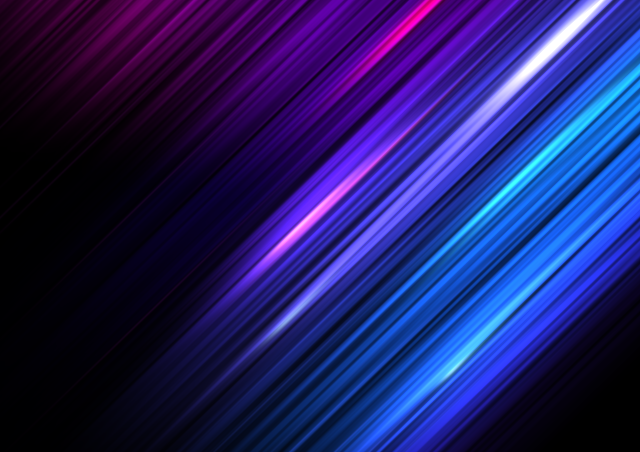
Write a Shadertoy shader that draws this background.

```glsl
// Diagonal streaks of violet, pink, white and cyan light over a near-black field.
#define ANGLE 0.768
#define GRAIN_CONTRAST 1.75
#define FIELD_GAIN 0.9
#define FINE_LINES 30
#define MAGENTA vec3(0.28, 0.00, 0.25)
#define PURPLE vec3(0.27, 0.00, 0.44)
#define INDIGO vec3(0.20, 0.19, 0.76)
#define AZURE vec3(0.08, 0.34, 0.87)
#define VIOLET vec3(0.32, 0.11, 0.82)
#define CYAN vec3(0.20, 0.60, 0.45)

float hash(float n) {
    return fract(sin(n * 127.1 + 3.7) * 4375.85);
}

// Brightness of one stripe, drifting slowly along its length
float stripe(float id, float along) {
    float seed = hash(id);
    return 0.5 + 0.5 * sin(6.283 * seed + along * (1.0 + 3.0 * hash(id + 51.0)));
}

// Smoothly joined stripes across the light direction
float stripes(vec2 q, float frequency) {
    float across = q.y * frequency;
    float id = floor(across);
    float blend = smoothstep(0.1, 0.9, fract(across));
    return mix(stripe(id, q.x), stripe(id + 1.0, q.x), blend);
}

// Soft streak; tails.x reaches down-left and tails.y up-right
float streak(vec2 q, vec2 centre, float width, vec2 tails) {
    vec2 d = q - centre;
    d.x /= d.x < 0.0 ? tails.x : tails.y;
    d.y /= width;
    return exp(-dot(d, d));
}

void mainImage(out vec4 fragColor, in vec2 fragCoord) {
    vec2 p = fragCoord / iResolution.y;
    // q.x runs along the streaks, q.y across them toward the lower right
    vec2 along = vec2(cos(ANGLE), sin(ANGLE));
    vec2 q = vec2(dot(p, along), dot(p, vec2(along.y, -along.x)));

    // Magenta to purple haze along the top
    float haze = smoothstep(0.64, 1.12, p.y + 0.2 * min(p.x, 0.9));
    haze *= smoothstep(-0.25, 0.3, p.x) * (1.0 - smoothstep(0.0, 0.18, q.y));
    vec3 color = mix(MAGENTA, PURPLE, smoothstep(0.2, 0.8, p.x)) * haze;
    color += vec3(0.03, 0.0, 0.17) * streak(q, vec2(0.95, -0.06), 0.16, vec2(0.5, 0.6));

    // Broad blue field, brighter toward the upper right
    float reach = smoothstep(0.0, 1.3, q.x);
    float band = smoothstep(0.0, 0.19, q.y) * (1.0 - smoothstep(0.57, 0.73, q.y));
    vec3 field = mix(INDIGO, AZURE, smoothstep(0.22, 0.42, q.y));
    field = mix(field, vec3(0.12, 0.22, 0.9), smoothstep(0.53, 0.66, q.y));
    field *= 1.0 - 0.25 * streak(q, vec2(1.2, 0.295), 0.035, vec2(0.6));
    color += field * band * reach * FIELD_GAIN;
    color += vec3(0.09, 0.03, 0.3) * smoothstep(0.5, 0.62, q.y)
        * (1.0 - smoothstep(0.62, 0.86, q.y)) * 0.6;

    // Wide halos
    color += VIOLET * streak(q, vec2(0.87, 0.083), 0.05, vec2(0.24, 0.27));
    color += vec3(0.2, 0.18, 0.5) * streak(q, vec2(1.5, 0.2), 0.042, vec2(0.45, 0.5));
    color += vec3(0.22, 0.19, 0.5) * streak(q, vec2(0.85, 0.226), 0.025, vec2(0.28, 0.4));
    color += vec3(0.0, 0.2, 0.2) * streak(q, vec2(1.28, 0.365), 0.035, vec2(0.32, 0.5));
    color += vec3(0.0, 0.14, 0.12) * streak(q, vec2(1.6, 0.42), 0.06, vec2(0.3));
    color += vec3(0.08, 0.18, 0.45) * streak(q, vec2(0.86, 0.57), 0.042, vec2(0.24, 0.4));

    // Layered line grain, finest layers strongest
    float grain = 0.25 * stripes(q, 42.0) + 0.37 * stripes(q + 2.0, 88.0)
        + 0.38 * stripes(q + 5.0, 160.0);
    float tone = max(1.0 + GRAIN_CONTRAST * (grain - 0.5), 0.12);
    color *= tone;

    // Scattered thin lines
    for (int i = 0; i < FINE_LINES; i++) {
        float n = float(i);
        vec2 centre = vec2(0.35 + 1.1 * hash(n + 9.0), -0.55 + 1.2 * hash(n + 77.0));
        float line = streak(q, centre, 0.0025, vec2(0.3, 0.4));
        vec3 tint = mix(vec3(0.2, 0.02, 0.24), vec3(0.12, 0.18, 0.5),
            smoothstep(0.0, 0.25, centre.y));
        color += tint * line * (0.2 + 0.4 * hash(n + 31.0));
    }

    // Crimson and pink cores
    vec3 core = vec3(0.78, 0.0, 0.14) * streak(q, vec2(1.36, -0.053), 0.014, vec2(0.2, 0.3));
    core += vec3(0.42, 0.16, 0.1) * streak(q, vec2(0.83, 0.106), 0.012, vec2(0.12, 0.22));
    core += vec3(0.45, 0.35, 0.2) * streak(q, vec2(0.82, 0.101), 0.004, vec2(0.08, 0.13));
    core += vec3(0.5, 0.12, 0.15) * streak(q, vec2(1.04, 0.117), 0.004, vec2(0.25, 0.22));

    // White cores
    core += vec3(0.6, 0.64, 0.42) * streak(q, vec2(1.53, 0.201), 0.018, vec2(0.2, 0.16));
    core += vec3(0.35, 0.5, 0.35) * streak(q, vec2(0.66, 0.232), 0.006, vec2(0.06, 0.12));

    // Cyan cores
    core += CYAN * 0.65 * streak(q, vec2(1.26, 0.361), 0.008, vec2(0.18, 0.3));
    core += CYAN * 0.45 * streak(q, vec2(1.22, 0.378), 0.004, vec2(0.22, 0.35));
    core += CYAN * 0.8 * streak(q, vec2(0.85, 0.567), 0.007, vec2(0.06, 0.18));
    core += vec3(0.4, 0.3, 0.15) * streak(q, vec2(0.845, 0.567), 0.004, vec2(0.03, 0.05));
    color += core * mix(1.0, tone, 0.4);

    fragColor = vec4(clamp(color, 0.0, 1.0), 1.0);
}
```
